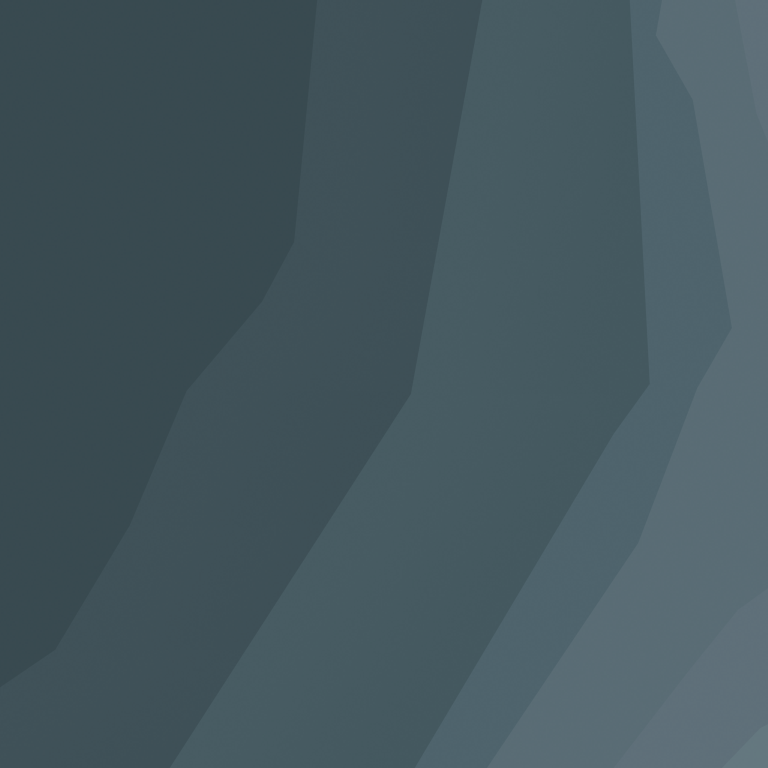
This background is drawn by a Shadertoy shader. Its source:

```glsl
const int POINTS = 8;

// Sine-free hash, 0 to 1
float hash(vec2 cell) {
    vec3 q = fract(vec3(cell.xyx) * 0.1031);
    q += dot(q, q.yzx + 33.33);
    return fract((q.x + q.y) * q.z);
}

// Signed distance right of a path that runs from top to bottom;
// rows outside the path count as far to its left
float rightOf(vec2 p, vec2 path[POINTS]) {
    float dist = -1.0;
    for (int i = 0; i < POINTS - 1; i++) {
        vec2 a = path[i];
        vec2 b = path[i + 1];
        if (p.y <= a.y && p.y > b.y) {
            float slope = (a.x - b.x) / (a.y - b.y);
            dist = (p.x - b.x - slope * (p.y - b.y)) / sqrt(1.0 + slope * slope);
        }
    }
    return dist;
}

// Lays a tint over the base, dimming it away from its left edge
vec3 layer(vec3 base, vec3 tint, float dimming, float dist, float pixel) {
    vec3 shade = tint - dimming * smoothstep(0.0, 0.27, dist);
    return mix(base, shade, smoothstep(-0.7 * pixel, 0.7 * pixel, dist));
}

void mainImage(out vec4 fragColor, in vec2 fragCoord) {
    vec2 uv = fragCoord / iResolution.xy;
    float pixel = 1.0 / min(iResolution.x, iResolution.y);

    // Edges, from the dark left to the pale right
    vec2 slateEdge[POINTS] = vec2[POINTS](
        vec2(0.413, 1.0), vec2(0.383, 0.685), vec2(0.341, 0.607), vec2(0.243, 0.491),
        vec2(0.169, 0.316), vec2(0.072, 0.154), vec2(0.0, 0.105), vec2(-0.16, 0.0));
    vec2 middleEdge[POINTS] = vec2[POINTS](
        vec2(0.628, 1.0), vec2(0.535, 0.487), vec2(0.221, 0.0), vec2(0.221, 0.0),
        vec2(0.221, 0.0), vec2(0.221, 0.0), vec2(0.221, 0.0), vec2(0.221, 0.0));
    vec2 blueEdge[POINTS] = vec2[POINTS](
        vec2(0.820, 1.0), vec2(0.846, 0.5), vec2(0.799, 0.435), vec2(0.540, 0.0),
        vec2(0.540, 0.0), vec2(0.540, 0.0), vec2(0.540, 0.0), vec2(0.540, 0.0));
    vec2 paleEdge[POINTS] = vec2[POINTS](
        vec2(0.862, 1.0), vec2(0.854, 0.954), vec2(0.902, 0.870), vec2(0.953, 0.573),
        vec2(0.908, 0.495), vec2(0.831, 0.293), vec2(0.634, 0.0), vec2(0.634, 0.0));
    vec2 topEdge[POINTS] = vec2[POINTS](
        vec2(0.957, 1.0), vec2(0.985, 0.852), vec2(1.0, 0.815), vec2(1.0, 0.815),
        vec2(1.0, 0.815), vec2(1.0, 0.815), vec2(1.0, 0.815), vec2(1.0, 0.815));
    vec2 lowEdge[POINTS] = vec2[POINTS](
        vec2(1.0, 0.234), vec2(0.961, 0.206), vec2(0.898, 0.128), vec2(0.799, 0.0),
        vec2(0.799, 0.0), vec2(0.799, 0.0), vec2(0.799, 0.0), vec2(0.799, 0.0));
    vec2 cornerEdge[POINTS] = vec2[POINTS](
        vec2(1.0, 0.057), vec2(0.990, 0.052), vec2(0.940, 0.0), vec2(0.940, 0.0),
        vec2(0.940, 0.0), vec2(0.940, 0.0), vec2(0.940, 0.0), vec2(0.940, 0.0));

    vec3 deep = vec3(0.222, 0.290, 0.314);
    vec3 slate = vec3(0.250, 0.320, 0.347);
    vec3 middle = vec3(0.281, 0.360, 0.387);
    vec3 blue = vec3(0.308, 0.390, 0.425);
    vec3 pale = vec3(0.351, 0.424, 0.458);
    vec3 mist = vec3(0.371, 0.437, 0.475);
    vec3 corner = vec3(0.392, 0.468, 0.498);

    // Stack the layers from back to front
    vec3 color = deep;
    color = layer(color, slate, 0.008, rightOf(uv, slateEdge), pixel);
    color = layer(color, middle, 0.014, rightOf(uv, middleEdge), pixel);
    color = layer(color, blue, 0.0, rightOf(uv, blueEdge), pixel);
    color = layer(color, pale, 0.0, rightOf(uv, paleEdge), pixel);
    color = layer(color, mist, 0.0, rightOf(uv, topEdge), pixel);
    color = layer(color, mist, 0.0, rightOf(uv, lowEdge), pixel);
    color = layer(color, corner, 0.0, rightOf(uv, cornerEdge), pixel);

    // Faint grain
    color += 0.004 * (hash(floor(uv * 512.0)) - 0.5);
    fragColor = vec4(color, 1.0);
}
```
